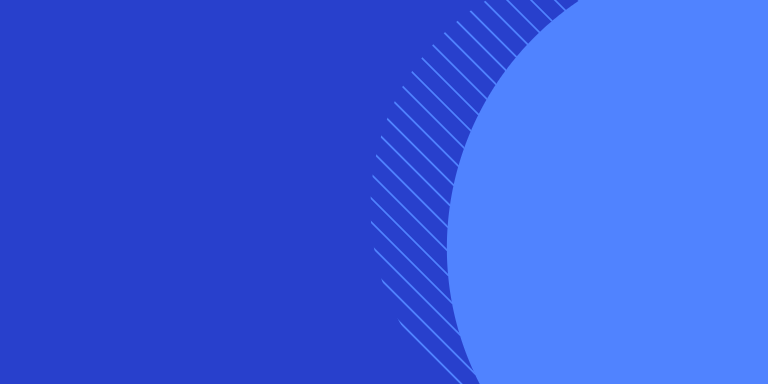
This background is drawn by a Shadertoy shader. Its source:

```glsl
// Draws a light blue disc on deep blue, with a diagonally hatched disc behind it.

const vec3 DEEP_BLUE = vec3(0.155, 0.252, 0.80);
const vec3 LIGHT_BLUE = vec3(0.314, 0.514, 1.0);

// Signed distance to a circle, negative inside.
float circleDistance(vec2 p, vec2 center, float radius) {
    return length(p - center) - radius;
}

// Signed distance to repeated diagonal stripes; offset and spacing lie along x.
float stripeDistance(vec2 p, float offset, float spacing, float width) {
    float along = p.x + p.y - offset;
    float nearest = abs(along - spacing * round(along / spacing));
    return nearest * inversesqrt(2.0) - 0.5 * width;
}

// Smooth coverage of a shape across one pixel.
float coverage(float dist, float pixel) {
    return clamp(0.5 - dist / pixel, 0.0, 1.0);
}

void mainImage(out vec4 fragColor, in vec2 fragCoord) {
    // Canvas height is one unit, origin at the lower left.
    float pixel = 1.0 / iResolution.y;
    vec2 p = fragCoord * pixel;

    // Hatching, clipped to its own disc.
    float hatchDisc = circleDistance(p, vec2(1.5964, 0.4609), 0.6315);
    float stripes = stripeDistance(p, 1.2018, 0.06216, 0.0046);
    float hatch = coverage(hatchDisc, pixel) * coverage(stripes, pixel);

    // Solid disc in front.
    float disc = coverage(circleDistance(p, vec2(1.939, 0.354), 0.7753), pixel);

    vec3 color = mix(DEEP_BLUE, LIGHT_BLUE, max(hatch, disc));
    fragColor = vec4(color, 1.0);
}
```
